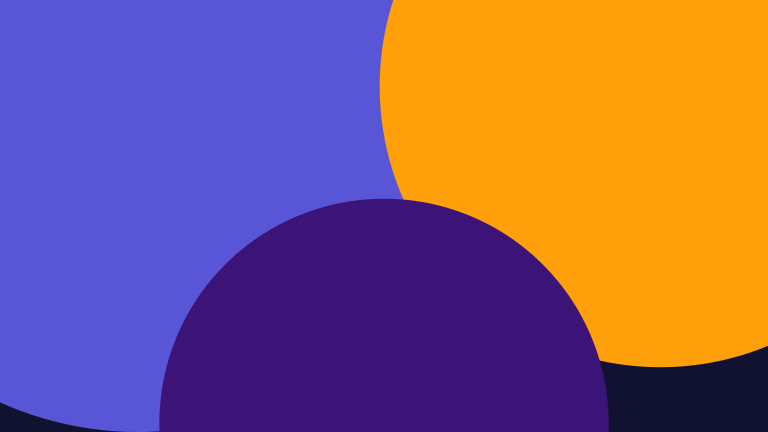
Reproduce this background procedurally as a WebGL 2 fragment shader.

```glsl
#version 300 es
precision highp float;

// Discs: centre as a share of the canvas, radius as a share of its height
#define BLUE_DISC vec3(0.18, 0.78, 0.78)
#define ORANGE_DISC vec3(0.86, 0.80, 0.65)
#define PURPLE_DISC vec3(0.50, 0.02, 0.52)

// Palette
#define NIGHT vec3(0.066, 0.071, 0.190)
#define BLUE vec3(0.345, 0.337, 0.839)
#define ORANGE vec3(1.000, 0.624, 0.039)
#define PURPLE vec3(0.237, 0.078, 0.465)

uniform vec2 u_resolution;
out vec4 fragColor;

// Coverage of a disc, with an edge one pixel wide
float discMask(vec2 point, vec3 disc, float aspect) {
    vec2 centre = vec2(disc.x * aspect, disc.y);
    float signedDistance = length(point - centre) - disc.z;
    return clamp(0.5 - signedDistance * u_resolution.y, 0.0, 1.0);
}

void main() {
    float aspect = u_resolution.x / u_resolution.y;
    vec2 point = gl_FragCoord.xy / u_resolution.y;

    // Layers from back to front
    vec3 color = NIGHT;
    color = mix(color, BLUE, discMask(point, BLUE_DISC, aspect));
    color = mix(color, ORANGE, discMask(point, ORANGE_DISC, aspect));
    color = mix(color, PURPLE, discMask(point, PURPLE_DISC, aspect));

    fragColor = vec4(color, 1.0);
}
```
